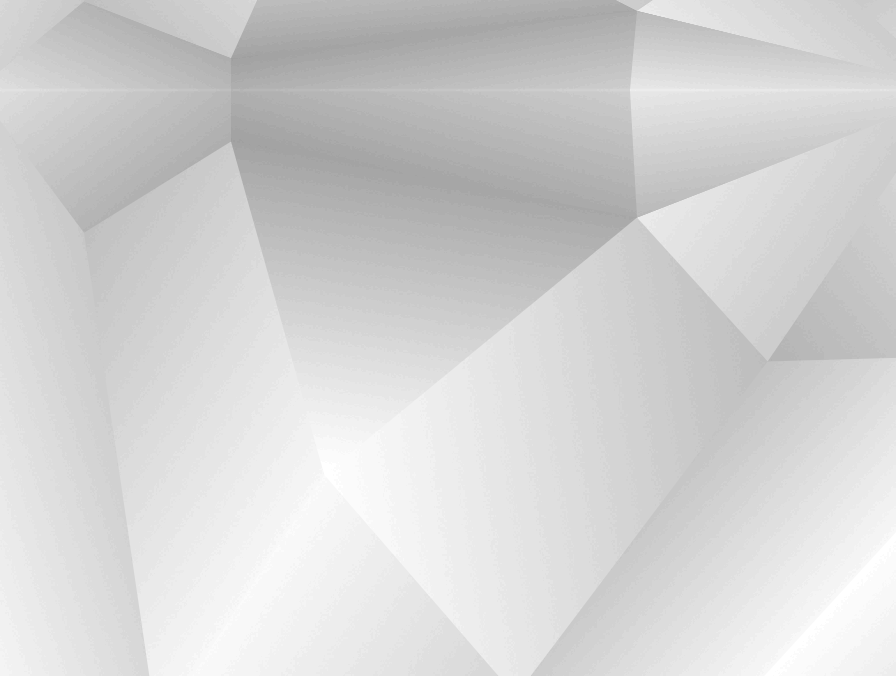
Write a WebGL 2 fragment shader that draws this background.

```glsl
#version 300 es
precision highp float;

uniform vec2 u_resolution;
out vec4 fragColor;

const vec2 CANVAS = vec2(7.68, 5.78);
const float HORIZON = 5.01;
const float FOLD_STRETCH = 1.61;
const float TONE_STEPS = 72.0;

float hash(vec2 p) {
    return fract(sin(dot(p, vec2(127.1, 311.7))) * 43758.5453);
}

// Smooth coverage of the half-plane to the left of the line a -> b
float leftOf(vec2 p, vec2 a, vec2 b, float pixel) {
    vec2 dir = normalize(b - a);
    vec2 rel = p - a;
    float dist = dir.x * rel.y - dir.y * rel.x;
    return clamp(dist / pixel + 0.5, 0.0, 1.0);
}

// Linear tone through an anchor, stepped into faint bands with a grainy border
float facetTone(vec2 p, vec2 anchor, float tone, vec2 slope, float grain) {
    float value = tone + dot(p - anchor, slope);
    value = floor(value * TONE_STEPS + 0.5 + 0.5 * grain) / TONE_STEPS;
    return clamp(value, 0.0, 1.0);
}

// Mirrors the strip above the horizon onto the facets below it
vec2 foldAtHorizon(vec2 p) {
    float rise = p.y - HORIZON;
    return vec2(p.x, HORIZON - (rise > 0.0 ? rise * FOLD_STRETCH : -rise));
}

float facets(vec2 p, float pixel, float grain) {
    // Shared corners of the mesh
    vec2 hub = vec2(1.98, 4.57);
    vec2 peak = vec2(5.46, 3.92);
    vec2 elbow = vec2(0.72, 3.79);
    vec2 tip = vec2(2.78, 1.72);
    vec2 joint = vec2(6.58, 2.69);
    vec2 foot = vec2(4.42, -0.17);
    vec2 crest = vec2(5.40, HORIZON);
    vec2 ridge = vec2(7.68, 1.23);
    vec2 wedgeEnd = vec2(7.68, 4.78);

    // Lower right slope and its bright ridge
    float tone = facetTone(p, joint, 0.76, vec2(0.0855, -0.0794), grain);
    float beyond = facetTone(p, ridge, 1.0, vec2(-0.0626, 0.0575), grain);
    tone = mix(tone, beyond, leftOf(p, ridge, vec2(6.55, 0.0), pixel));

    // Two triangles at the right edge
    float above = leftOf(p, joint, vec2(7.68, 2.72), pixel);
    float shadow = facetTone(p, joint, 0.70, vec2(0.055, 0.045), grain);
    tone = mix(tone, shadow, above);
    float flank = facetTone(p, peak, 0.92, vec2(-0.061, 0.042), grain);
    tone = mix(tone, flank, above * leftOf(p, joint, vec2(7.68, 4.30), pixel));

    // Bright central block
    float block = facetTone(p, tip, 1.0, vec2(-0.066, -0.01), grain);
    float blockMask = leftOf(p, joint, peak, pixel) * leftOf(p, foot, joint, pixel);
    tone = mix(tone, block, blockMask);

    // Lower floor and the tall left panel
    float ground = facetTone(p, tip, 0.98, vec2(-0.0533, 0.0349), grain);
    tone = mix(tone, ground, leftOf(p, foot, tip, pixel));
    float panel = facetTone(p, elbow, 0.75, vec2(0.0635, -0.0424), grain);
    tone = mix(tone, panel, leftOf(p, vec2(1.65, 0.0), tip, pixel));

    // Dark central triangle
    float hollow = facetTone(p, hub, 0.64, vec2(-0.02, -0.135), grain);
    float hollowMask = leftOf(p, tip, peak, pixel) * leftOf(p, hub, tip, pixel);
    tone = mix(tone, hollow, hollowMask);

    // Far left side
    float side = facetTone(p, vec2(0.0, 4.68), 0.82, vec2(-0.09, -0.03), grain);
    tone = mix(tone, side, leftOf(p, vec2(1.28, 0.0), elbow, pixel));

    // Dark beam, right wedge and left diamond along the horizon
    float overWedge = leftOf(p, peak, wedgeEnd, pixel);
    float beam = facetTone(p, hub, 0.63, vec2(0.035, 0.13), grain);
    tone = mix(tone, beam, overWedge * leftOf(p, hub, peak, pixel));
    float wedge = facetTone(p, crest, 0.91, vec2(-0.02, 0.17), grain);
    tone = mix(tone, wedge, overWedge * leftOf(p, crest, peak, pixel));
    float diamond = facetTone(p, vec2(0.0, HORIZON), 0.87, vec2(-0.075, 0.095), grain);
    float diamondMask = leftOf(p, elbow, hub, pixel)
        * leftOf(p, vec2(0.0, 4.75), elbow, pixel)
        * leftOf(p, hub, vec2(hub.x, HORIZON), pixel);
    return mix(tone, diamond, diamondMask);
}

void main() {
    vec2 p = gl_FragCoord.xy / u_resolution * CANVAS;
    float pixel = CANVAS.x / u_resolution.x;
    float grain = hash(floor(p * 66.0)) - 0.5;
    float tone = facets(foldAtHorizon(p), pixel, grain);

    // Thin glint on the horizon
    tone += 0.025 * (1.0 - smoothstep(0.0, 0.02, abs(p.y - HORIZON)));
    fragColor = vec4(vec3(min(tone, 1.0)), 1.0);
}
```
